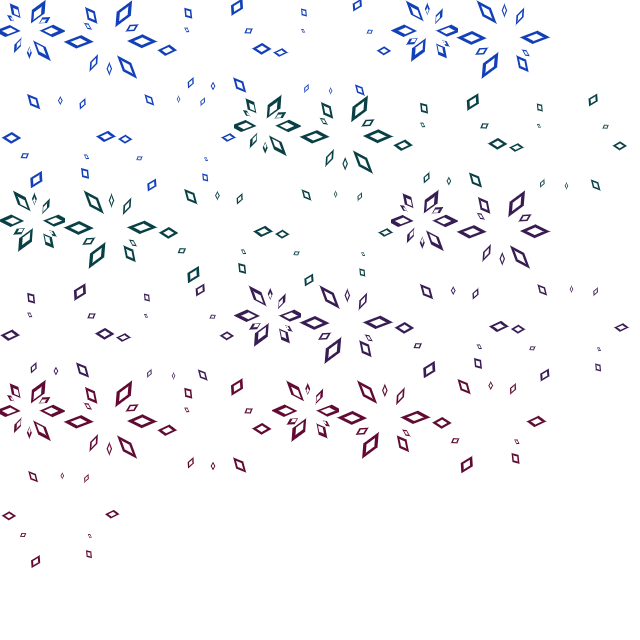
This pattern is drawn by a Shadertoy shader. Its source:

```glsl
// Each shard: position in the second frame, then drift towards the last frame
const vec4 MOTION[9] = vec4[9](
    vec4(-38, -2, -23, -2), vec4(-20, -33, -12, -18), vec4(1.3, -35, 1.7, -17),
    vec4(20, -28, 12, -21), vec4(38, -2.7, 25, -3.3), vec4(-26, 14, -18, 5),
    vec4(27, 16, 9, 4), vec4(-16, 31, -13, 20), vec4(23, 29, 12, 13));

// Each shard: long half diagonal, then short half diagonal
const vec4 DIAGONALS[9] = vec4[9](
    vec4(18, 0.3, 0.5, -8.3), vec4(12, 14, 5, -5), vec4(0, 8, 3.3, 0),
    vec4(5, -10.5, 4.3, 1), vec4(18, 0, 3, -8), vec4(7.7, -4.3, -3, -3.7),
    vec4(4.7, 4, 0.6, -3.3), vec4(10, -16, 8.5, 2.3), vec4(7.3, 10, 4.3, -5));

const vec2 FRAME_SIZE[4] = vec2[4](
    vec2(76.5, 74), vec2(112, 95), vec2(139.5, 110), vec2(143.5, 114));

const vec3 INK[4] = vec3[4](
    vec3(0.07, 0.25, 0.72), vec3(0.03, 0.25, 0.27),
    vec3(0.22, 0.11, 0.33), vec3(0.38, 0.04, 0.20));

// Signed distance to a skewed diamond given by its half diagonals
float diamond(vec2 p, vec2 a, vec2 b) {
    float area = a.x * b.y - a.y * b.x;
    vec2 gradU = vec2(b.y, -b.x) / area;
    vec2 gradV = vec2(-a.y, a.x) / area;
    float u = dot(p, gradU), v = dot(p, gradV);
    vec2 slope = (u < 0.0 ? -gradU : gradU) + (v < 0.0 ? -gradV : gradV);
    return (abs(u) + abs(v) - 1.0) / length(slope);
}

// One frame of the burst: nine hollow shards flying apart and shrinking
float burst(vec2 p, int frame) {
    float time = vec4(-0.45, 0.0, 0.78, 1.0)[frame];
    float longScale = vec4(0.88, 1.0, 0.65, 0.48)[frame];
    float shortScale = vec4(0.9, 1.0, 0.85, 0.65)[frame];
    if (frame == 0) p -= vec2(2.5, 1.0);

    float nearest = 1e3;
    for (int i = 0; i < 9; i++) {
        vec2 center = MOTION[i].xy + MOTION[i].zw * time;
        vec2 a = DIAGONALS[i].xy * longScale;
        vec2 b = DIAGONALS[i].zw * shortScale;
        vec2 q = p - center;
        // The first frame has its holes pulled inwards
        vec2 holeShift = frame == 0 ? -2.0 * normalize(center) : vec2(0.0);
        float hole = diamond(q - holeShift, a * 0.55, b * 0.55);
        nearest = min(nearest, max(diamond(q, a, b), -hole));
    }
    return nearest;
}

void mainImage(out vec4 fragColor, in vec2 fragCoord) {
    // The sheet is 768 units high, measured from the top left
    float unitsPerPixel = 768.0 / iResolution.y;
    vec2 sheet = vec2(fragCoord.x, iResolution.y - fragCoord.y) * unitsPerPixel;
    vec3 color = vec3(1.0);
    vec2 cursor = vec2(0.0);
    float rowHeight = 0.0;

    // Frames flow along rows; two bursts of four frames per ink
    for (int i = 0; i < 32; i++) {
        if (i == 27) continue;
        int frame = i % 4;
        vec2 size = FRAME_SIZE[frame];
        if (cursor.x + size.x > 768.0) {
            cursor = vec2(0.0, cursor.y + rowHeight);
            rowHeight = 0.0;
        }

        vec2 p = sheet - cursor - 0.5 * size;
        if (all(lessThan(abs(p), 0.5 * size + 2.0))) {
            // Every other burst is turned half way round
            float turn = (i / 4) % 2 == 0 ? -1.0 : 1.0;
            float d = burst(p * turn, frame);
            float cover = clamp(0.5 - d / unitsPerPixel, 0.0, 1.0);
            color = mix(color, INK[i / 8], cover);
        }
        cursor.x += size.x;
        rowHeight = max(rowHeight, size.y);
    }
    fragColor = vec4(color, 1.0);
}
```
